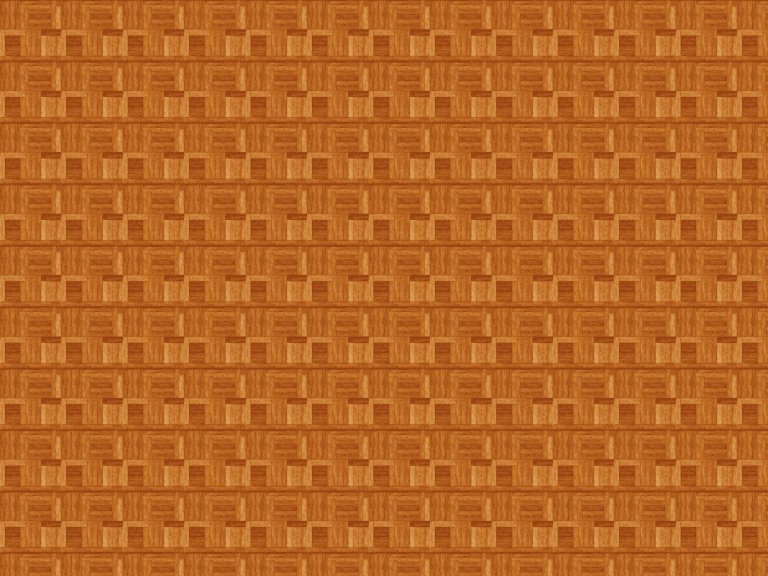
This texture is drawn by a Shadertoy shader. Its source:

```glsl
// Wooden parquet: a square tile of upright and level plank panels, repeated in a grid.

const float TILES_ACROSS = 12.5;
const vec3 DEEP_BROWN  = vec3(0.60, 0.26, 0.07);
const vec3 WARM_ORANGE = vec3(0.75, 0.43, 0.15);
const vec3 PALE_HONEY  = vec3(0.88, 0.65, 0.37);

float hash(vec2 p) {
    vec3 q = fract(vec3(p.xyx) * 0.1031);
    q += dot(q, q.yzx + 33.33);
    return fract((q.x + q.y) * q.z);
}

float noise(vec2 p) {
    vec2 cell = floor(p), f = fract(p);
    f = f * f * (3.0 - 2.0 * f);
    float low  = mix(hash(cell), hash(cell + vec2(1, 0)), f.x);
    float high = mix(hash(cell + vec2(0, 1)), hash(cell + vec2(1, 1)), f.x);
    return mix(low, high, f.y);
}

float boxDistance(vec2 p, vec4 box) {
    vec2 d = abs(p - 0.5 * (box.xy + box.zw)) - 0.5 * (box.zw - box.xy);
    return max(d.x, d.y);
}

// Long streaks along x, with a little fine speckle.
float woodGrain(vec2 p, float seed) {
    float streak = noise(p * vec2(7.0, 29.0) + seed * 57.0) - 0.5;
    float speckle = noise(p * vec2(31.0, 43.0) + seed * 91.0) - 0.5;
    return 0.26 * streak + 0.24 * speckle;
}

// Lays a group of parallel planks over the tone below; box = left, top, right, bottom.
float layPanel(float below, vec2 p, vec4 box, float count, bool upright, float tone, float px) {
    vec2 size = box.zw - box.xy;
    vec2 q = (p - box.xy) / size;
    float across = (upright ? q.x : q.y) * count;
    float thickness = (upright ? size.x : size.y) / count;
    float plank = clamp(floor(across), 0.0, count - 1.0);
    float seed = hash(vec2(plank + 3.0, 0.0) + box.xy * 71.0 + box.zw * 37.0);

    float jointDistance = min(fract(across), 1.0 - fract(across)) * thickness;
    float edgeDistance = boxDistance(p, box);
    float joint = 1.0 - smoothstep(0.0, 0.008 + px, min(jointDistance, -edgeDistance));

    float wood = tone + 0.22 * (seed - 0.5);
    wood += woodGrain(upright ? p.yx : p, seed) - 0.14 * joint;
    return mix(below, wood, smoothstep(-0.5 * px, 0.5 * px, -edgeDistance));
}

// Tone of one tile: 0 is deep brown, 1 is pale honey; y runs downward.
float parquetTone(vec2 p, float px) {
    float t = 0.30;
    // Upper half
    t = layPanel(t, p, vec4(0.00, 0.00, 0.33, 0.48), 4.0, true,  0.42, px);
    t = layPanel(t, p, vec4(0.33, 0.00, 0.83, 0.23), 3.0, false, 0.46, px);
    t = layPanel(t, p, vec4(0.33, 0.12, 0.47, 0.48), 2.0, true,  0.58, px);
    t = layPanel(t, p, vec4(0.47, 0.23, 0.83, 0.48), 3.0, false, 0.32, px);
    t = layPanel(t, p, vec4(0.83, 0.00, 0.91, 0.48), 1.0, true,  0.52, px);
    t = layPanel(t, p, vec4(0.91, 0.10, 1.00, 0.48), 1.0, true,  0.83, px);
    // Lower half
    t = layPanel(t, p, vec4(0.00, 0.48, 0.08, 0.91), 1.0, true,  0.70, px);
    t = layPanel(t, p, vec4(0.08, 0.48, 0.42, 0.58), 1.0, false, 0.63, px);
    t = layPanel(t, p, vec4(0.08, 0.58, 0.33, 0.91), 4.0, false, 0.24, px);
    t = layPanel(t, p, vec4(0.33, 0.58, 0.42, 0.91), 1.0, true,  0.52, px);
    t = layPanel(t, p, vec4(0.42, 0.48, 0.67, 0.91), 3.0, true,  0.43, px);
    t = layPanel(t, p, vec4(0.67, 0.48, 1.00, 0.58), 1.0, false, 0.16, px);
    t = layPanel(t, p, vec4(0.67, 0.58, 1.00, 0.91), 4.0, true,  0.68, px);
    t = layPanel(t, p, vec4(0.00, 0.91, 1.00, 1.00), 1.0, false, 0.48, px);
    return t;
}

vec3 woodColor(float tone) {
    vec3 dark = mix(DEEP_BROWN, WARM_ORANGE, clamp(tone * 2.0, 0.0, 1.0));
    return mix(dark, PALE_HONEY, clamp(tone * 2.0 - 1.0, 0.0, 1.0));
}

void mainImage(out vec4 fragColor, in vec2 fragCoord) {
    // Tiles are counted from the top left corner.
    float px = TILES_ACROSS / iResolution.x;
    vec2 tile = fract(vec2(fragCoord.x, iResolution.y - fragCoord.y) * px);
    float tone = parquetTone(tile, px);

    // Dark level seam between rows, worn pale seam beside the lower half.
    float rowSeam = 1.0 - smoothstep(0.012, 0.012 + px, min(tile.y, 1.0 - tile.y));
    float sideSeam = 1.0 - smoothstep(0.006, 0.006 + px, min(tile.x, 1.0 - tile.x));
    tone -= 0.20 * rowSeam;
    tone += 0.22 * sideSeam * smoothstep(0.45, 0.55, tile.y) * (1.0 - rowSeam);

    fragColor = vec4(woodColor(tone), 1.0);
}
```
